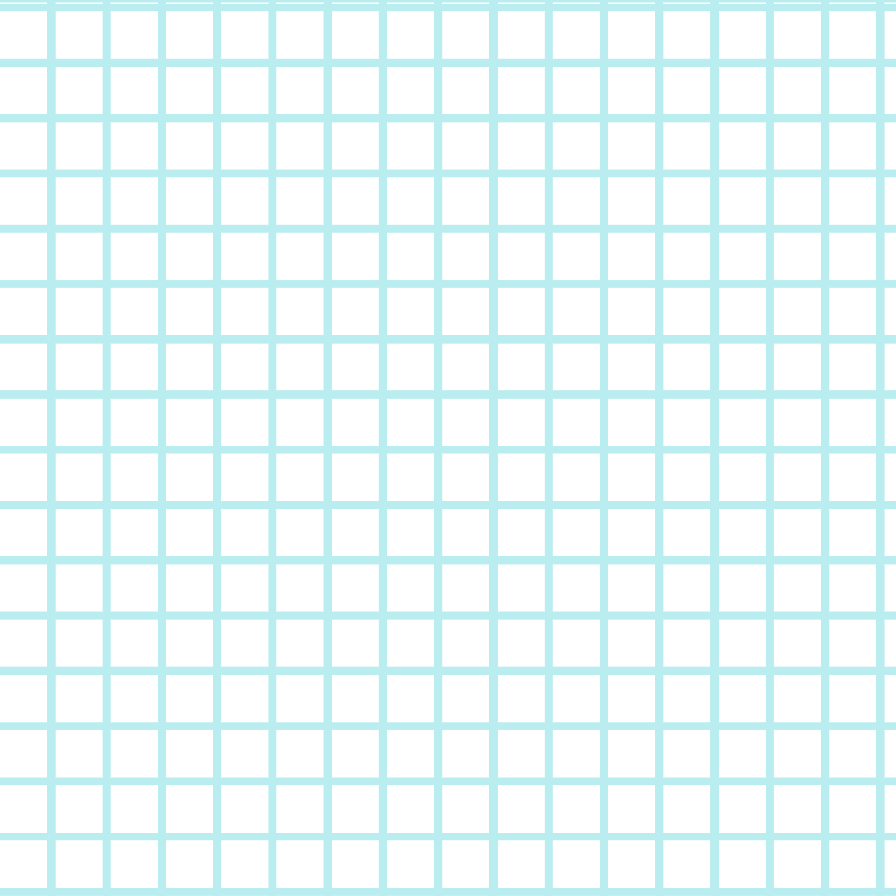
Write a Shadertoy shader that draws this pattern.

```glsl
// Pale aqua square grid on white, a little over sixteen cells each way.
// Each axis folds into repeating cells; the distance to the nearest line
// gives a crisp stripe, whose width differs very slightly from line to line.

// Coverage of a shape from its signed distance, with a narrow soft edge.
float coverage(float dist, float pixel) {
    return clamp(0.5 - dist / (0.7 * pixel), 0.0, 1.0);
}

// Random value from 0 to 1 for a line index.
float hash(float n) {
    return fract(sin(n * 12.99 + 4.1) * 437.58);
}

// Ink of one set of parallel lines along coordinate x.
float stripes(float x, float firstLine, float seed, float pixel) {
    float period = 0.06168;
    float cell = (x - firstLine) / period;
    float index = floor(cell + 0.5);
    float halfWidth = 0.00445 + 0.0009 * (hash(index + seed) - 0.5);
    return coverage(abs(cell - index) * period - halfWidth, pixel);
}

void mainImage(out vec4 fragColor, in vec2 fragCoord) {
    vec2 uv = fragCoord / iResolution.xy;
    float pixel = 1.0 / min(iResolution.x, iResolution.y);

    // Vertical and horizontal lines share one spacing.
    float ink = max(stripes(uv.x, 0.0573, 3.0, pixel),
                    stripes(uv.y, 0.0046, 41.0, pixel));

    // Thin strip of a cut-off line along the top edge.
    ink = max(ink, coverage(0.9972 - uv.y, pixel));

    vec3 paper = vec3(1.0);
    vec3 aqua = vec3(0.73, 0.93, 0.94);
    fragColor = vec4(mix(paper, aqua, ink), 1.0);
}
```
